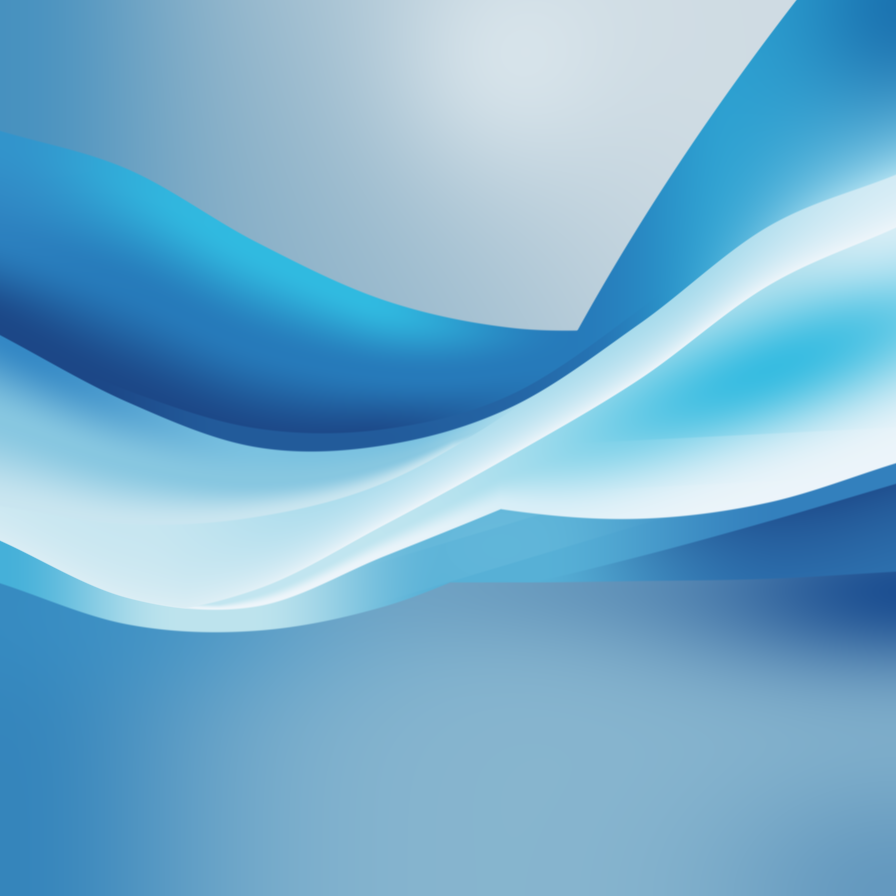
A three.js fragment shader for this background:

```glsl
// Flowing translucent blue and white ribbons over a soft silver-blue backdrop.
varying vec2 vUv;

const vec3 NAVY = vec3(0.11, 0.28, 0.53);
const vec3 AZURE = vec3(0.15, 0.48, 0.73);
const vec3 CYAN = vec3(0.19, 0.73, 0.88);
const vec3 AQUA = vec3(0.34, 0.69, 0.84);
const vec3 ICE = vec3(0.58, 0.83, 0.91);
const vec3 SNOW = vec3(0.93, 0.96, 0.98);
const vec3 MIST = vec3(0.53, 0.71, 0.81);
const vec3 SILVER = vec3(0.81, 0.86, 0.89);

// Catmull-Rom weights for four knot offsets.
vec4 knotWeight(vec4 d) {
  d = abs(d);
  vec4 near = (1.5 * d - 2.5) * d * d + 1.0;
  vec4 far = ((2.5 - 0.5 * d) * d - 4.0) * d + 2.0;
  return mix(near, far, step(1.0, d)) * step(d, vec4(2.0));
}

// Smooth height through eight knots spread evenly from x = 0 to 1.
float curve(float x, vec4 a, vec4 b) {
  vec4 t = x * 7.0 - vec4(0.0, 1.0, 2.0, 3.0);
  vec2 ends = vec2(2.0 * a.x - a.y, 2.0 * b.w - b.z);
  vec4 outer = knotWeight(vec4(t.x + 1.0, t.x - 8.0, 3.0, 3.0));
  return dot(a, knotWeight(t)) + dot(b, knotWeight(t - 4.0)) + dot(ends, outer.xy);
}

float cover(float d) { return smoothstep(-0.0015, 0.0015, d); }

float glow(vec2 p, vec2 center, vec2 radii) {
  vec2 q = (p - center) / radii;
  return exp(-dot(q, q));
}

vec3 ramp(vec3 a, vec3 b, vec3 c, float t) {
  return mix(mix(a, b, smoothstep(0.0, 0.5, t)), c, smoothstep(0.5, 1.0, t));
}

vec3 upperBackdrop(vec2 p) {
  vec3 c = mix(vec3(0.54, 0.69, 0.78), SILVER, smoothstep(0.1, 0.85, p.x + 0.5 * (p.y - 0.85)));
  c = mix(c, vec3(0.28, 0.57, 0.75), exp(-p.x * p.x / 0.03));
  return mix(c, vec3(0.88, 0.92, 0.94), 0.7 * glow(p, vec2(0.573, 0.935), vec2(0.13)));
}

vec3 lowerBackdrop(vec2 p) {
  vec3 c = mix(MIST, vec3(0.19, 0.51, 0.73), 0.95 * exp(-p.x * p.x / 0.06));
  c = mix(c, vec3(0.22, 0.57, 0.78), 0.6 * glow(p, vec2(0.12, 0.32), vec2(0.28, 0.1)));
  c = mix(c, vec3(0.37, 0.57, 0.72), 0.6 * glow(p, vec2(0.65, 0.35), vec2(0.3, 0.07)));
  c = mix(c, vec3(0.11, 0.31, 0.57), glow(p, vec2(1.02, 0.34), vec2(0.25, 0.09)));
  return mix(c, vec3(0.33, 0.55, 0.72), 0.7 * glow(p, vec2(1.0, 0.0), vec2(0.2, 0.14)));
}

// Thin underside, pale at left and deep blue at right.
vec3 underside(vec2 p, float fold) {
  vec3 c = mix(vec3(0.27, 0.69, 0.85), vec3(0.74, 0.89, 0.93), smoothstep(0.0, 0.2, p.x));
  c = mix(c, AQUA, smoothstep(0.28, 0.5, p.x));
  c = mix(c, vec3(0.2, 0.5, 0.74), smoothstep(0.6, 0.88, p.x));
  for (int i = 0; i < 3; i++) {
    float facet = 0.35 + 0.045 * float(i) + 0.3 * (p.x - 0.5);
    c = mix(c, ICE, 0.16 * cover(p.y - facet) * glow(p, vec2(0.56, 0.39), vec2(0.13, 0.08)));
  }
  float shade = cover(fold - p.y) * exp(-max(fold - p.y, 0.0) / 0.09);
  return mix(c, NAVY, 0.85 * shade * smoothstep(0.58, 0.95, p.x));
}

// White lens with a slanted cyan pool and faint folds.
vec3 lens(vec2 p, float low, float high) {
  vec3 c = mix(SNOW, vec3(0.76, 0.9, 0.94), smoothstep(0.1, 0.7, (p.y - low) / max(high - low, 0.01)));
  c = mix(c, SNOW, 0.7 * smoothstep(0.85, 1.0, p.x) * smoothstep(0.62, 0.7, p.y));
  vec2 sheared = vec2(p.x, p.y - 0.35 * (p.x - 0.88));
  c = mix(c, CYAN, 0.95 * glow(sheared, vec2(0.86, 0.595), vec2(0.23, 0.07)));
  for (int i = 0; i < 2; i++) {
    float fold = 0.518 - 0.053 * float(i) + 0.05 * (p.x - 0.9);
    c = mix(c, SNOW, 0.25 * cover(fold - p.y) * smoothstep(0.62, 0.85, p.x));
  }
  return c;
}

// Deep blue swell that rises into the wing at right.
vec3 blueBody(vec2 p, float low, float high, float inner) {
  vec3 c = ramp(NAVY, AZURE, CYAN, (p.y - low) / max(high - low, 0.02) * 1.1 - 0.05);
  c = mix(c, vec3(0.2, 0.53, 0.77), 0.75 * exp(-p.x * p.x / 0.018) * smoothstep(0.65, 0.8, p.y));
  vec3 wing = mix(AZURE, CYAN, 0.6 * smoothstep(0.64, 0.82, p.x));
  wing = mix(wing, vec3(0.08, 0.43, 0.68), glow(p, vec2(1.02, 0.98), vec2(0.12, 0.13)));
  wing = mix(wing, vec3(0.75, 0.91, 0.96), 0.85 * exp(-max(p.y - low, 0.0) / 0.06) * smoothstep(0.72, 1.0, p.x));
  c = mix(c, wing, smoothstep(0.4, 0.64, p.x));
  float strip = cover(inner - p.y) * smoothstep(0.1, 0.25, p.x) * (1.0 - smoothstep(0.55, 0.75, p.x));
  return mix(c, vec3(0.14, 0.38, 0.63), 0.75 * strip);
}

void main() {
  vec2 p = vUv;
  float x = p.x;
  // Ribbon edges, from top to bottom.
  float crest = curve(x, vec4(0.854, 0.811, 0.73, 0.665), vec4(0.634, 0.632, 0.632, 0.632));
  float inner = curve(x, vec4(0.626, 0.564, 0.522, 0.521), vec4(0.56, 0.655, 0.77, 0.83));
  float trough = curve(x, vec4(0.626, 0.551, 0.501, 0.503), vec4(0.546, 0.639, 0.747, 0.805));
  float veil = curve(x, vec4(0.435, 0.415, 0.423, 0.461), vec4(0.542, 0.648, 0.766, 0.83));
  float streak = curve(x, vec4(0.349, 0.316, 0.342, 0.414), vec4(0.492, 0.577, 0.681, 0.746));
  float sweep = curve(x, vec4(0.397, 0.333, 0.323, 0.379), vec4(0.437, 0.5, 0.57, 0.64));
  float belly = curve(x, vec4(0.6, 0.56, 0.51, 0.46), vec4(0.43, 0.421, 0.439, 0.483));
  float fold = curve(x, vec4(0.3, 0.3, 0.31, 0.32), vec4(0.345, 0.379, 0.418, 0.46));
  float hem = curve(x, vec4(0.349, 0.303, 0.296, 0.323), vec4(0.378, 0.43, 0.49, 0.55));
  float base = curve(x, vec4(0.43, 0.4, 0.375, 0.353), vec4(0.35, 0.3515, 0.354, 0.362));
  float lensLow = min(sweep, belly);
  float ribbonLow = max(streak, lensLow);

  // Layers painted upward, each covering all above its edge.
  vec3 color = mix(lowerBackdrop(p), underside(p, fold), cover(p.y - min(hem, base)));
  color = mix(color, lens(p, lensLow, streak), cover(p.y - lensLow));
  vec3 ribbon = mix(ICE, SNOW, exp(-max(p.y - ribbonLow, 0.0) / 0.04));
  ribbon = mix(ribbon, vec3(0.83, 0.92, 0.95), 0.75 - 0.75 * smoothstep(0.15, 0.45, x));
  ribbon = mix(ribbon, SNOW, 0.6 * smoothstep(0.75, 1.0, x));
  color = mix(color, ribbon, cover(p.y - ribbonLow));
  float veilDepth = (trough - p.y) / max(trough - veil, 0.02);
  vec3 veilTop = mix(vec3(0.2, 0.53, 0.77), vec3(0.48, 0.76, 0.88), smoothstep(0.0, 0.3, x));
  vec3 veilColor = ramp(veilTop, vec3(0.53, 0.78, 0.88), vec3(0.79, 0.9, 0.94), veilDepth);
  color = mix(color, veilColor, cover(p.y - veil) * (1.0 - smoothstep(0.45, 0.6, x)));
  color = mix(color, blueBody(p, trough, crest, inner), cover(p.y - trough));
  float rise = p.y - 0.632;
  float wingEdge = 0.645 + 0.663 * rise - 0.3 * rise * (1.0 - p.y);
  color = mix(color, upperBackdrop(p), cover(p.y - crest) * cover(wingEdge - x));
  gl_FragColor = vec4(color, 1.0);
}
```
